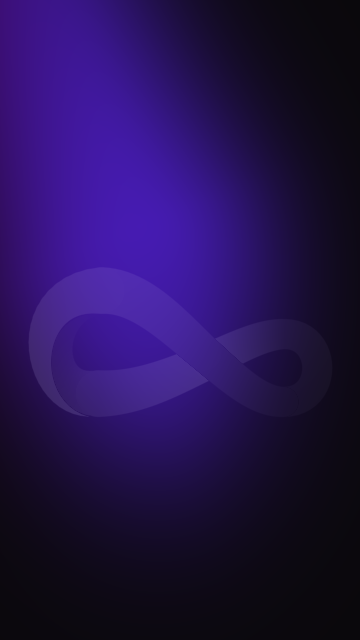
Reproduce this background procedurally as a WebGL 1 fragment shader.

```glsl
precision highp float;
// Violet beam and soft pool of light behind a translucent looping ribbon.

uniform vec2 u_resolution;

// Lengths are in canvas heights, origin at the lower left.
const float ASPECT = 0.5625;
const vec3 NIGHT = vec3(0.040, 0.032, 0.045);
const vec3 VIOLET = vec3(0.270, 0.110, 0.700);
const vec3 EDGE_TINT = vec3(0.050, -0.040, -0.050);
const vec3 RIBBON = vec3(0.700, 0.650, 0.880);

const vec2 BEAM_TOP = vec2(0.065, 1.026);
const vec2 BEAM_END = vec2(0.215, 0.648);
const float BEAM_LEFT = 0.247;
const float BEAM_RIGHT = 0.176;
const float BEAM_TOP_LEVEL = 0.75;
const vec2 POOL_CENTER = vec2(0.247, 0.492);
const vec2 POOL_RADIUS = vec2(0.195, 0.273);
const float POOL_LEVEL = 0.70;

// Ribbon joints and half widths
const vec2 LEFT_TOP = vec2(0.159, 0.546);
const vec2 LEFT_LOW = vec2(0.154, 0.385);
const vec2 CROSS_OVER = vec2(0.319, 0.448);
const vec2 CROSS_UNDER = vec2(0.326, 0.436);
const vec2 RIGHT_TOP = vec2(0.445, 0.478);
const vec2 RIGHT_LOW = vec2(0.443, 0.372);
const float WIDE = 0.0365;
const float MIDDLE = 0.028;
const float SLIM = 0.0235;
const int STEPS = 24;

vec2 bezier(vec2 a, vec2 b, vec2 c, vec2 d, float t) {
  float s = 1.0 - t;
  return s * s * s * a + 3.0 * s * t * (s * b + t * c) + t * t * t * d;
}

// Opacity of a curved stroke; width and alpha run from x to y along it.
float stroke(vec2 p, vec2 a, vec2 b, vec2 c, vec2 d, vec2 width, vec2 alpha) {
  float nearest = 10.0;
  float along = 0.0;
  vec2 start = a;
  for (int i = 0; i < STEPS; i++) {
    vec2 end = bezier(a, b, c, d, float(i + 1) / float(STEPS));
    vec2 span = end - start;
    float h = clamp(dot(p - start, span) / dot(span, span), 0.0, 1.0);
    float t = (float(i) + h) / float(STEPS);
    float dist = length(p - start - span * h) - mix(width.x, width.y, t);
    if (dist < nearest) {
      nearest = dist;
      along = t;
    }
    start = end;
  }
  float soft = 0.8 / u_resolution.y;
  float cover = 1.0 - smoothstep(-soft, soft, nearest);
  return cover * mix(alpha.x, alpha.y, along);
}

// Diagonal beam, broader on its left side
float beam(vec2 p) {
  vec2 axis = BEAM_END - BEAM_TOP;
  vec2 q = p - BEAM_TOP;
  float t = clamp(dot(q, axis) / dot(axis, axis), 0.0, 1.0);
  float side = (axis.x * q.y - axis.y * q.x) / length(axis);
  float spread = mix(BEAM_LEFT, BEAM_RIGHT, smoothstep(-0.1, 0.1, side));
  float d = length(q - axis * t) / spread;
  return exp(-d * d) * mix(BEAM_TOP_LEVEL, 1.0, t);
}

float pool(vec2 p) {
  vec2 q = (p - POOL_CENTER) / POOL_RADIUS;
  return POOL_LEVEL * exp(-dot(q, q));
}

// Lower layer: left inner fold, rising band, right loop
float underRibbon(vec2 p) {
  float fold = stroke(p, vec2(0.159, 0.509), vec2(0.085, 0.509), vec2(0.065, 0.385),
    LEFT_LOW, vec2(0.0, WIDE), vec2(0.0, 0.10));
  float rise = stroke(p, LEFT_LOW, vec2(0.215, 0.385), vec2(0.267, 0.410),
    CROSS_UNDER, vec2(WIDE, MIDDLE), vec2(0.10, 0.17));
  float crest = stroke(p, CROSS_UNDER, vec2(0.371, 0.457), vec2(0.410, 0.478),
    RIGHT_TOP, vec2(MIDDLE, SLIM), vec2(0.17, 0.06));
  float turn = stroke(p, RIGHT_LOW, vec2(0.514, 0.372), vec2(0.512, 0.478),
    RIGHT_TOP, vec2(SLIM), vec2(0.04, 0.06));
  return max(max(fold, rise), max(crest, turn));
}

// Upper layer: left crescent and falling band
float overRibbon(vec2 p) {
  float crescent = stroke(p, vec2(0.138, 0.349), vec2(0.039, 0.365), vec2(0.031, 0.546),
    LEFT_TOP, vec2(0.0, WIDE), vec2(0.18, 0.13));
  float fall = stroke(p, LEFT_TOP, vec2(0.219, 0.546), vec2(0.270, 0.491),
    CROSS_OVER, vec2(WIDE, MIDDLE), vec2(0.13, 0.08));
  float dip = stroke(p, CROSS_OVER, vec2(0.368, 0.405), vec2(0.404, 0.372),
    RIGHT_LOW, vec2(MIDDLE, SLIM), vec2(0.08, 0.04));
  return max(crescent, max(fall, dip));
}

void main() {
  vec2 p = gl_FragCoord.xy / u_resolution * vec2(ASPECT, 1.0);

  // Background light
  float light = 1.0 - (1.0 - beam(p)) * (1.0 - pool(p));
  vec3 color = mix(NIGHT, VIOLET, light);
  color += EDGE_TINT * light * exp(-p.x * 12.0);

  // The upper layer hides the lower one where they cross
  float over = overRibbon(p);
  float under = underRibbon(p) * (1.0 - smoothstep(0.0, 0.04, over));
  color = mix(color, RIBBON, max(over, under));

  gl_FragColor = vec4(color, 1.0);
}
```
